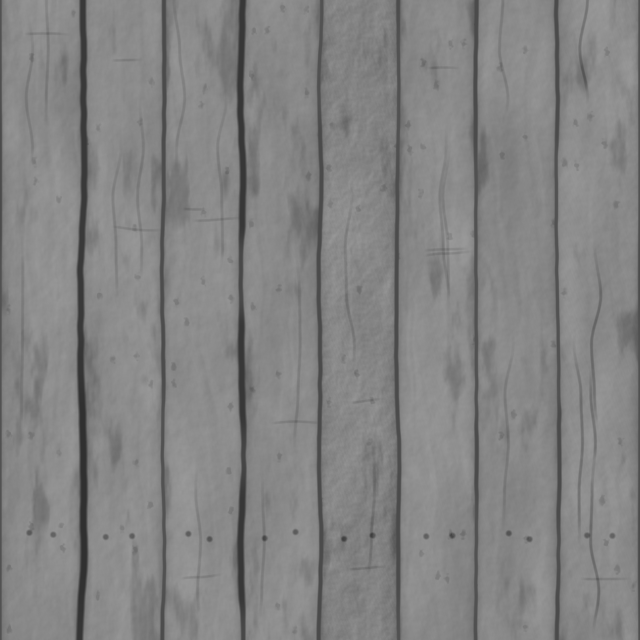
Write a Shadertoy shader that draws this texture.

```glsl
const float PLANKS = 8.0;
const float WOOD = 0.55;
const float SEAM_SHADE = 0.32;
const float GAP_SHADE = 0.19;

float hash(vec2 p) {
    return fract(sin(dot(p, vec2(127.1, 311.7))) * 43758.5453);
}

float noise(vec2 p) {
    vec2 i = floor(p), f = fract(p);
    f = f * f * (3.0 - 2.0 * f);
    return mix(mix(hash(i), hash(i + vec2(1, 0)), f.x),
               mix(hash(i + vec2(0, 1)), hash(i + vec2(1, 1)), f.x), f.y);
}

float fbm(vec2 p) {
    float sum = 0.0, amp = 0.533;
    for (int i = 0; i < 4; i++) {
        sum += amp * noise(p);
        p = p * 2.03 + 17.3;
        amp *= 0.5;
    }
    return sum;
}

// How far a seam has opened: the first fully, the third in stretches
float seamOpening(float id, float y) {
    float stretch = smoothstep(0.3, 0.6, noise(vec2(id * 3.7, y * 7.0)));
    if (id == 1.0) return 0.75 + 0.25 * stretch;
    if (id == 3.0) return 0.25 + 0.55 * max(stretch, smoothstep(0.6, 0.65, y));
    return 0.2 * stretch;
}

float seamX(float id, float y) {
    float x = id / PLANKS;
    float inner = step(0.5, id) * step(id, PLANKS - 0.5);
    float sway = id == 1.0 ? 0.012 : 0.006;
    float wobble = (noise(vec2(id * 5.3, y * 7.0)) - 0.5) * sway
                 + (noise(vec2(id * 9.1, y * 45.0)) - 0.5) * 0.0015;
    return x + inner * (0.005 * sin(6.2832 * x) + wobble);
}

// Soft line along y, tapering at both ends
float crack(vec2 p, vec2 start, float len, float width, float px) {
    float t = (p.y - start.y) / len;
    float taper = smoothstep(0.0, 0.2, t) * smoothstep(1.0, 0.6, t);
    float bend = (noise(vec2(start.x * 90.0, p.y * 13.0)) - 0.5) * 0.02;
    float d = abs(p.x - start.x - bend);
    return taper * (1.0 - smoothstep(width * 0.3, width + px, d));
}

float spot(vec2 p, vec2 center, float radius, float px) {
    return 1.0 - smoothstep(radius * 0.4, radius + px, length(p - center));
}

// Sparse elongated flecks, one candidate per cell
float flecks(vec2 p, vec2 cells, float density) {
    vec2 id = floor(p * cells), f = fract(p * cells);
    vec2 center = 0.3 + 0.4 * vec2(hash(id + 3.1), hash(id + 8.7));
    float d = length(f - center) + (noise(p * 260.0) - 0.5) * 0.2;
    return step(hash(id), density) * (1.0 - smoothstep(0.05, 0.27, d));
}

// Light from the side on small surface bumps
float relief(vec2 p, vec2 scale) {
    return fbm(p * scale) - fbm((p + vec2(0.003, -0.003)) * scale);
}

float woodTone(vec2 p, float plank) {
    vec2 q = p + vec2(plank * 3.17, plank * 1.71);
    float rough = plank == 4.0 ? 1.0 : 0.4;
    float warp = fbm(q * vec2(9.0, 3.0));
    float tone = WOOD + (hash(vec2(plank, 4.0)) - 0.5) * 0.015 - 0.015 * step(0.9, rough);
    tone += (fbm(q * vec2(16.0, 6.0)) - 0.5) * 0.11;
    tone += (noise(vec2(q.x * 130.0 + warp * 14.0, q.y * 5.0)) - 0.5) * 0.025;
    tone += (fbm(q * vec2(110.0, 70.0)) - 0.5) * 0.03;
    tone += relief(q, vec2(75.0, 55.0)) * 0.13 * rough;
    tone -= smoothstep(0.56, 0.8, fbm(q * vec2(32.0, 9.0))) * 0.09;
    return tone - flecks(q, vec2(48.0, 30.0), 0.09) * 0.07;
}

// Cracks, cross checks and nail holes of one plank
float plankWear(vec2 p, float plank, float px) {
    float wear = 0.0, left = plank / PLANKS;
    float strength = plank == 7.0 ? 0.12 : 0.065;
    for (float k = 0.0; k < 5.0; k++) {
        vec2 seed = vec2(plank * 7.0 + k, 2.3);
        float a = hash(seed), b = hash(seed + 5.9), c = hash(seed + 11.3);
        vec2 start = vec2(left + 0.025 + 0.075 * a, b * 0.85);
        float present = plank == 7.0 ? 1.0 : step(0.5, c);
        wear += present * strength * crack(p, start, 0.12 + 0.25 * c, 0.0022, px);
        float checkY = k == 0.0 ? 0.098 : b;
        float across = crack(p.yx, vec2(checkY, left + 0.01 + 0.04 * a), 0.04 + 0.06 * c, 0.0018, px);
        wear += step(0.45, a) * 0.06 * across;
    }
    for (float k = 0.0; k < 2.0; k++) {
        float jitter = hash(vec2(plank, k + 20.0)) - 0.5;
        vec2 nail = vec2(left + 0.042 + 0.04 * k + 0.01 * jitter, 0.163 + 0.012 * jitter);
        wear += 0.19 * spot(p, nail, 0.005, px);
    }
    return wear;
}

void mainImage(out vec4 fragColor, in vec2 fragCoord) {
    vec2 p = fragCoord / iResolution.xy;
    float px = 1.0 / iResolution.y;

    // Nearest seam and the plank to its right or left
    float plank = -1.0, nearest = 1.0, seam = 0.0;
    for (float i = 0.0; i <= PLANKS; i++) {
        float offset = p.x - seamX(i, p.y);
        plank += step(0.0, offset);
        if (abs(offset) < nearest) { nearest = abs(offset); seam = i; }
    }
    plank = clamp(plank, 0.0, PLANKS - 1.0);

    float tone = woodTone(p, plank) - plankWear(p, plank, px);

    // Rounded edges and the dark seam itself
    float opening = seamOpening(seam, p.y);
    float width = mix(0.0032, 0.0075, opening);
    tone -= mix(0.11, 0.17, opening) * exp(-nearest / 0.0055);
    float core = 1.0 - smoothstep(width * 0.35, width + px * 0.5, nearest);
    tone = mix(tone, mix(SEAM_SHADE, GAP_SHADE, opening), core);

    fragColor = vec4(vec3(clamp(tone, 0.0, 1.0)), 1.0);
}
```
